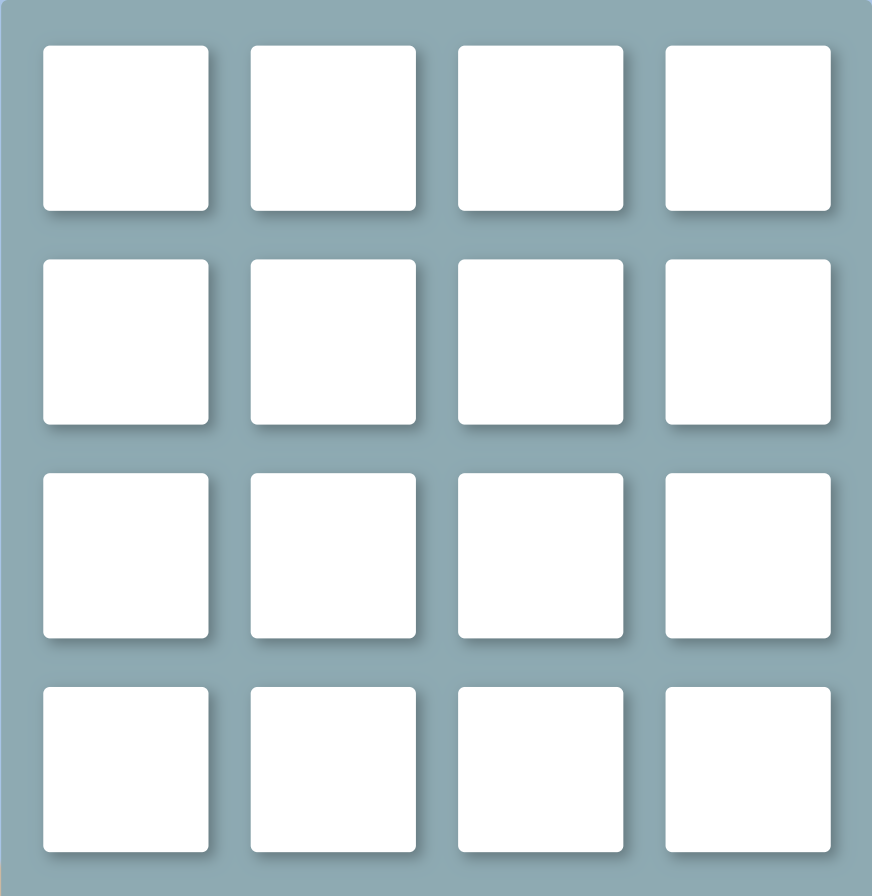
A WebGL 2 fragment shader for this pattern:

```glsl
#version 300 es
precision highp float;

uniform vec2 u_resolution;
out vec4 fragColor;

// Lengths are fractions of the canvas height
const int TILES_PER_SIDE = 4;
const vec2 FIRST_CENTER = vec2(0.1405, 0.1411);
const vec2 PITCH = vec2(0.2315, 0.2386);
const float TILE_HALF = 0.0922;
const float TILE_RADIUS = 0.0075;

const vec2 SHADOW_OFFSET = vec2(0.0062, -0.0062);
const float SHADOW_SIGMA = 0.0078;
const float SHADOW_ALPHA = 0.30;

const float PANEL_LEFT = 0.0013;
const float PANEL_RADIUS = 0.0078;
const float WARM_TOP = 0.036;

const vec3 PANEL_COLOR = vec3(0.555, 0.665, 0.698);
const vec3 TILE_COLOR = vec3(1.0);
const vec3 BACKDROP_COOL = vec3(0.66, 0.77, 0.90);
const vec3 BACKDROP_WARM = vec3(0.80, 0.72, 0.63);

float roundedBox(vec2 p, vec2 halfSize, float radius) {
    vec2 q = abs(p) - halfSize + radius;
    return length(max(q, 0.0)) + min(max(q.x, q.y), 0.0) - radius;
}

float coverage(float dist, float pixel) {
    return clamp(0.5 - dist / pixel, 0.0, 1.0);
}

// Smooth step of a Gaussian blur, with x in standard deviations
vec2 gaussianStep(vec2 x) {
    x = clamp(x, -4.0, 4.0);
    return 0.5 + 0.5 * tanh(0.7979 * (x + 0.0447 * x * x * x));
}

// Blurred squares are separable, so column and row sums cover the whole grid
float gridShadow(vec2 p) {
    vec2 total = vec2(0.0);
    for (int i = 0; i < TILES_PER_SIDE; i++) {
        vec2 d = p - SHADOW_OFFSET - FIRST_CENTER - float(i) * PITCH;
        total += gaussianStep((d + TILE_HALF) / SHADOW_SIGMA)
               - gaussianStep((d - TILE_HALF) / SHADOW_SIGMA);
    }
    return total.x * total.y;
}

float gridTiles(vec2 p) {
    vec2 cell = floor((p - FIRST_CENTER) / PITCH + 0.5);
    cell = clamp(cell, 0.0, float(TILES_PER_SIDE - 1));
    vec2 local = p - FIRST_CENTER - cell * PITCH;
    return roundedBox(local, vec2(TILE_HALF), TILE_RADIUS);
}

void main() {
    float pixel = 1.0 / u_resolution.y;
    vec2 p = gl_FragCoord.xy * pixel;
    float aspect = u_resolution.x * pixel;

    // Backdrop, seen only past the panel's left edge and upper corners
    vec3 color = mix(BACKDROP_WARM, BACKDROP_COOL, smoothstep(0.8, 1.2, p.y / WARM_TOP));

    // Panel with rounded upper corners; its lower end runs off the canvas
    vec2 panelHalf = vec2(0.5 * (aspect - PANEL_LEFT), 0.55);
    vec2 panelCenter = vec2(0.5 * (aspect + PANEL_LEFT), 0.45);
    float panel = roundedBox(p - panelCenter, panelHalf, PANEL_RADIUS);
    vec3 shaded = PANEL_COLOR * (1.0 - SHADOW_ALPHA * gridShadow(p));
    color = mix(color, shaded, coverage(panel, pixel));

    // White tiles
    color = mix(color, TILE_COLOR, coverage(gridTiles(p), pixel));

    fragColor = vec4(color, 1.0);
}
```
